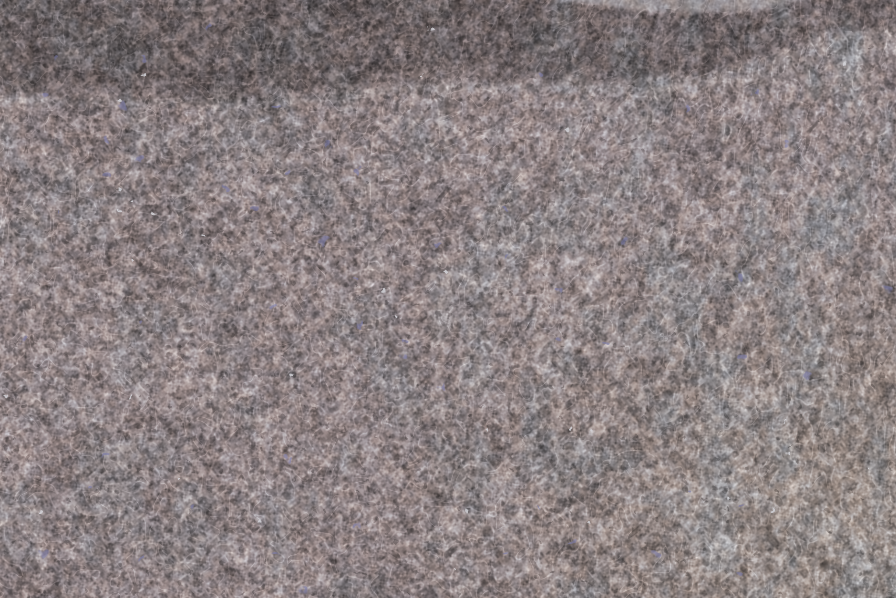
Write a Shadertoy shader that draws this texture.

```glsl
// Weathered brown-grey stone with fibrous grain and a dark, smeared band along the top.

float hash(vec2 p) {
    vec3 q = fract(p.xyx * 0.1031);
    q += dot(q, q.yzx + 33.33);
    return fract((q.x + q.y) * q.z);
}

float noise(vec2 p) {
    vec2 i = floor(p), f = fract(p);
    f = f * f * (3.0 - 2.0 * f);
    return mix(mix(hash(i), hash(i + vec2(1, 0)), f.x),
               mix(hash(i + vec2(0, 1)), hash(i + vec2(1, 1)), f.x), f.y);
}

float fbm(vec2 p) {
    float sum = 0.0, amp = 0.53;
    for (int i = 0; i < 4; i++) {
        sum += amp * noise(p);
        p = mat2(0.8, -0.6, 0.6, 0.8) * p * 2.03 + 17.3;
        amp *= 0.5;
    }
    return sum;
}

// Thin bright threads where a warped noise crosses its middle value
float fibres(vec2 p) {
    vec2 warp = vec2(noise(p * 0.6 + 31.0), noise(p * 0.6 + 77.0));
    float n = noise(p + 2.0 * warp);
    return 1.0 - smoothstep(0.0, 0.2, abs(n - 0.5));
}

// Ragged flecks, one per occupied cell; density is the share of cells filled
float flecks(vec2 p, float density, float radius) {
    p += 0.4 * (vec2(noise(p * 3.5), noise(p * 3.5 + 51.0)) - 0.5);
    vec2 cell = floor(p);
    vec2 centre = 0.32 + 0.36 * vec2(hash(cell + 7.0), hash(cell + 19.0));
    vec2 d = fract(p) - centre;
    float angle = 6.2832 * hash(cell + 43.0);
    d = mat2(cos(angle), -sin(angle), sin(angle), cos(angle)) * d;
    d.x *= 1.0 + 0.8 * hash(cell + 61.0);
    float r = radius * (0.55 + 0.45 * hash(cell + 83.0));
    return step(hash(cell + 5.0), density) * (1.0 - smoothstep(r * 0.5, r * 1.25, length(d)));
}

void mainImage(out vec4 fragColor, in vec2 fragCoord) {
    vec2 p = fragCoord / iResolution.y;
    float u = fragCoord.x / iResolution.x;

    // Dark band: its lower edge rises to the right, a pale lip cuts its top
    float wobble = 0.008 * (noise(vec2(u * 9.0, 3.0)) - 0.5);
    float lower = 0.84 + 0.022 * smoothstep(0.3, 0.5, u) + 0.105 * smoothstep(0.7, 1.03, u) + wobble;
    float upper = 1.01 - 0.03 * smoothstep(0.55, 0.75, u) * (1.0 - smoothstep(0.82, 0.94, u));
    float below = lower - p.y;
    float band = smoothstep(-0.016, 0.016, -below + 0.02 * (noise(p * 60.0) - 0.5));
    float lip = smoothstep(-0.006, 0.008, p.y - upper);
    band *= 1.0 - lip;

    // Smears that follow the band edge
    float streak = noise(vec2(u * 5.0, below * 110.0));
    float reach = 0.025 + 0.06 * smoothstep(0.65, 0.9, u);
    float smear = smoothstep(-0.006, 0.012, below) * (1.0 - smoothstep(0.2 * reach, reach, below));

    // Mottling and grain, drawn out vertically towards the right
    float right = smoothstep(0.35, 1.0, u);
    vec2 grain = p * vec2(1.0, mix(0.95, 0.7, right));
    vec2 fine = mat2(0.8, -0.6, 0.6, 0.8) * p;
    float light = 0.53 + 0.02 * right;
    light += 0.09 * (fbm(p * 5.0) - 0.5);
    light += 0.09 * (noise(grain * 42.0 + 9.0) - 0.5);
    light += 0.15 * (noise(grain * 95.0 + 23.0) - 0.5);
    light += 0.18 * (noise(grain * 170.0 + 71.0) - 0.5);
    light += 0.20 * (noise(fine * 290.0 + 400.0) - 0.5);
    light += 0.09 * (fibres(grain * 85.0) - 0.35);
    float detail = light - 0.53;
    light = mix(light, 0.415 + 0.85 * detail, band);
    light += smear * (0.01 + 0.07 * (streak - 0.45));
    light = mix(light, 0.57 + 0.6 * detail, lip);

    // Dark mineral grains, dense in the band and sparse on the right
    float density = mix(0.28 - 0.16 * right, 0.55 - 0.2 * right, band) * (1.0 - lip) * (1.0 - 0.6 * smear);
    float dark = max(flecks(p * 30.0, density * 0.55, 0.34), flecks(p * 58.0 + 40.0, density, 0.34));
    light = mix(light, 0.28 + 0.5 * (light - 0.4), 0.6 * dark);

    // Rosy brown base, tan at lower right, cool grey patches
    vec3 tint = vec3(1.065, 0.968, 0.978);
    tint = mix(tint, vec3(1.06, 0.98, 0.93), 0.8 * right * (1.0 - smoothstep(0.1, 0.8, p.y)));
    float cool = smoothstep(0.42, 0.75, fbm(p * vec2(19.0, 13.0) + 13.0));
    tint = mix(tint, vec3(0.98, 0.995, 1.03), cool * (0.35 + 0.3 * right));
    tint = mix(tint, vec3(1.0, 0.99, 1.01), max(0.5 * lip, 0.3 * smear));
    tint = mix(tint, vec3(1.0), 0.5 * smoothstep(0.55, 0.75, light));
    tint += 0.05 * (noise(p * 80.0 + 5.0) - 0.5) * vec3(1.0, 0.0, -1.0);
    vec3 colour = max(light, 0.1) * tint;

    // Rare violet-blue crystals and white chips
    colour = mix(colour, vec3(0.48, 0.48, 0.66), 0.6 * flecks(p * 36.0 + 90.0, 0.03, 0.27));
    colour = mix(colour, vec3(0.83, 0.83, 0.85), 0.85 * flecks(p * 52.0 + 150.0, 0.008, 0.26));

    fragColor = vec4(clamp(colour, 0.0, 1.0), 1.0);
}
```
